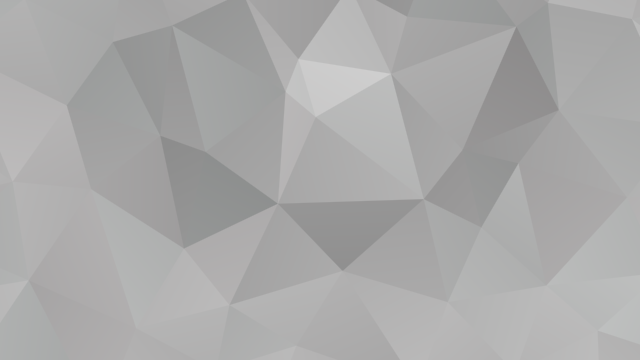
A Shadertoy shader for this background:

```glsl
// Low-poly backdrop of soft grey facets around a bright patch in a dark ring.
// A tilted, jittered grid is split into triangles; each takes its tone from
// a smooth field at its centroid, plus a random offset and a faint gradient.

const float CELLS = 4.1;                          // grid cells per canvas height
const mat2 TILT = mat2(0.86, 0.51, -0.51, 0.86);  // grid rotation

// Sineless hash: three values in 0..1 from a 2D key
vec3 hash3(vec2 key) {
    vec3 h = fract(key.xyx * vec3(0.1031, 0.1030, 0.0973));
    h += dot(h, h.yxz + 33.33);
    return fract((h.xxy + h.yzz) * h.zyx);
}

vec2 meshVertex(vec2 cell) {
    return cell + 0.64 * (hash3(cell + 37.0).xy - 0.5);
}

// Signed distance to the line a-b, positive on the left
float edgeDistance(vec2 p, vec2 a, vec2 b) {
    vec2 along = normalize(b - a);
    return dot(p - a, vec2(-along.y, along.x));
}

// Antialiased inside mask of a triangle of either winding
float triangleMask(vec2 p, vec2 a, vec2 b, vec2 c, float pixel) {
    float winding = edgeDistance(c, a, b) < 0.0 ? -1.0 : 1.0;
    vec3 d = winding * vec3(edgeDistance(p, a, b),
                            edgeDistance(p, b, c),
                            edgeDistance(p, c, a));
    vec3 inside = clamp(0.5 + d / pixel, 0.0, 1.0);
    return inside.x * inside.y * inside.z;
}

// Broad light: bright core, dark elliptical ring, paler lower right corner
float broadTone(vec2 p) {
    float ring = (length((p - vec2(0.95, 0.72)) * vec2(1.0, 1.6)) - 0.52) / 0.2;
    vec2 core = (p - vec2(0.94, 0.82)) / 0.19;
    float corner = smoothstep(1.2, 1.9, p.x) * smoothstep(0.5, 0.0, p.y);
    return 0.693 - 0.113 * exp(-ring * ring)
                 + 0.095 * exp(-dot(core, core)) + 0.035 * corner;
}

vec3 facetColor(vec2 p, vec2 a, vec2 b, vec2 c, vec2 key) {
    vec2 centre = (a + b + c) / 3.0;
    vec3 rnd = hash3(key);
    float angle = 6.2832 * rnd.y;
    float slope = 0.03 * dot(p - centre, vec2(cos(angle), sin(angle)));
    float tone = broadTone(centre * TILT / CELLS) + 0.048 * (rnd.x - 0.5) + slope;
    // Slight drift between a warm and a cool grey
    vec3 tint = mix(vec3(0.004, -0.003, -0.002), vec3(-0.004, 0.003, 0.001), rnd.z);
    return tone + tint;
}

void mainImage(out vec4 fragColor, in vec2 fragCoord) {
    vec2 p = TILT * (fragCoord / iResolution.y) * CELLS;
    float pixel = 1.2 * CELLS / iResolution.y;
    vec4 sum = vec4(0.0);

    // Gather the two triangles of each nearby cell
    for (int j = -1; j <= 1; j++)
    for (int i = -1; i <= 1; i++) {
        vec2 cell = floor(p) + vec2(i, j);
        vec2 a = meshVertex(cell);
        vec2 b = meshVertex(cell + vec2(1, 0));
        vec2 c = meshVertex(cell + vec2(1, 1));
        vec2 d = meshVertex(cell + vec2(0, 1));

        // Turn the quad so that a-c is its shorter diagonal
        if (distance(b, d) < distance(a, c)) {
            vec2 first = a;
            a = b; b = c; c = d; d = first;
        }
        float lower = triangleMask(p, a, b, c, pixel);
        float upper = triangleMask(p, a, c, d, pixel);
        sum += lower * vec4(facetColor(p, a, b, c, cell + 11.3), 1.0);
        sum += upper * vec4(facetColor(p, a, c, d, cell + 71.7), 1.0);
    }
    fragColor = vec4(sum.rgb / max(sum.a, 1e-4), 1.0);
}
```
